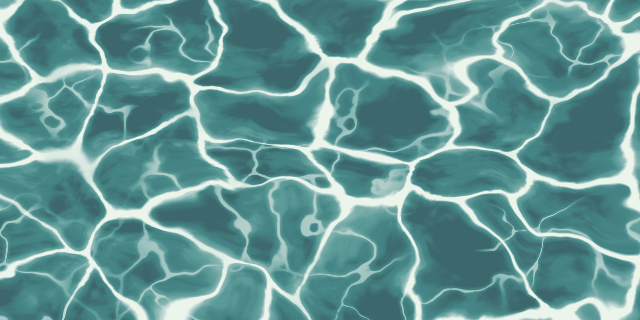
Reproduce this texture procedurally as a WebGL 1 fragment shader.

```glsl
precision highp float;
uniform vec2 u_resolution;

const vec3 DEEP = vec3(0.235, 0.405, 0.425);
const vec3 TEAL = vec3(0.27, 0.52, 0.52);
const vec3 AQUA = vec3(0.36, 0.61, 0.60);
const vec3 HAZE = vec3(0.55, 0.72, 0.71);
const vec3 MIST = vec3(0.73, 0.83, 0.81);
const vec3 GLINT = vec3(0.92, 0.96, 0.925);

vec2 hash2(vec2 p) {
  vec2 k = vec2(dot(p, vec2(127.1, 311.7)), dot(p, vec2(269.5, 183.3)));
  return fract(sin(k) * 43758.55);
}

// Two independent channels of smooth value noise
vec2 noise2(vec2 p) {
  vec2 i = floor(p), f = fract(p);
  f = f * f * f * (f * (f * 6.0 - 15.0) + 10.0);
  vec2 low = mix(hash2(i), hash2(i + vec2(1.0, 0.0)), f.x);
  vec2 high = mix(hash2(i + vec2(0.0, 1.0)), hash2(i + 1.0), f.x);
  return mix(low, high, f.y);
}

float fbm(vec2 p) {
  float sum = 0.0, amp = 0.5;
  for (int i = 0; i < 4; i++) {
    sum += amp * noise2(p).x;
    p = mat2(1.6, 1.2, -1.2, 1.6) * p + 7.3;
    amp *= 0.5;
  }
  return sum / 0.9375;
}

// Bends straight cell walls into flowing curves
vec2 ripple(vec2 p, float strength) {
  vec2 broad = noise2(p + 3.7) - 0.5;
  vec2 medium = noise2(p * 2.6 + 11.0) - 0.5;
  vec2 fine = noise2(p * 7.0 + 29.0) - 0.5;
  return p + strength * (0.75 * broad + 0.24 * medium + 0.055 * fine);
}

// Distance to the cell walls, rounded and thickened where they meet
float wallDistance(vec2 p) {
  vec2 cell = floor(p), f = fract(p);
  vec2 nearCell = vec2(0.0), nearPoint = vec2(0.0);
  float best = 9.0;
  for (int y = -1; y <= 1; y++) {
    for (int x = -1; x <= 1; x++) {
      vec2 g = vec2(float(x), float(y));
      vec2 r = g + 0.06 + 0.88 * hash2(cell + g) - f;
      float d = dot(r, r);
      if (d < best) {
        best = d;
        nearCell = g;
        nearPoint = r;
      }
    }
  }
  float sum = 0.0;
  for (int y = -2; y <= 2; y++) {
    for (int x = -2; x <= 2; x++) {
      vec2 g = nearCell + vec2(float(x), float(y));
      vec2 r = g + 0.06 + 0.88 * hash2(cell + g) - f;
      vec2 gap = r - nearPoint;
      if (dot(gap, gap) > 0.0001) {
        sum += exp(-28.0 * dot(0.5 * (nearPoint + r), normalize(gap)));
      }
    }
  }
  return -log(sum) / 28.0;
}

// Bright core with a soft shoulder: x is the core, y the shoulder
vec2 filament(float d, float width, float spread) {
  return vec2(1.0 - smoothstep(width * 0.35, width * 1.3 + 0.012, d),
              1.0 - smoothstep(width * 0.5, width + spread, d));
}

vec3 tone(float light) {
  vec3 c = mix(DEEP, TEAL, smoothstep(0.02, 0.28, light));
  c = mix(c, AQUA, smoothstep(0.28, 0.46, light));
  c = mix(c, HAZE, smoothstep(0.44, 0.64, light));
  c = mix(c, MIST, smoothstep(0.62, 0.80, light));
  return mix(c, GLINT, smoothstep(0.78, 0.97, light));
}

void main() {
  vec2 p = gl_FragCoord.xy / u_resolution.y;
  vec2 surface = vec2(p.x * 3.0, p.y * (3.2 + 0.8 * p.y));
  vec2 flow = ripple(surface, 1.0);

  // Mottled water with fine brushed grain
  float wisps = fbm(flow * vec2(2.2, 3.4) + 5.0);
  float grain = fbm(flow * vec2(9.0, 13.0) + 17.0);
  float frayed = (grain - 0.5) * 0.035;
  float light = 0.8 * (wisps - 0.34) + 0.22 * (grain - 0.5);

  // Main net of light, swelling into occasional patches
  vec2 swell = noise2(surface * 1.7 + 41.0);
  float d = wallDistance(flow) + frayed;
  float width = 0.012 + 0.03 * swell.x + 0.09 * smoothstep(0.66, 0.95, swell.y);
  vec2 net = filament(d, width, 0.05 + 0.12 * swell.y);
  light += 0.20 * exp(-max(d, 0.0) / 0.12);

  // Finer, fainter threads crossing the cells
  vec2 cross = noise2(surface * 1.2 + 63.0);
  float d2 = wallDistance(ripple(surface * 1.55 + 20.0, 1.5)) + frayed;
  vec2 thread = filament(d2, 0.01 + 0.035 * cross.y, 0.11);
  float shown = smoothstep(0.32, 0.72, cross.x);

  light = mix(light, 0.58, thread.y * shown * (0.2 + 0.6 * wisps));
  light = mix(light, 0.80, thread.x * shown * 0.85);
  light = mix(light, 0.64, net.y * (0.15 + 0.85 * wisps));
  light = mix(light, 1.0, net.x * (0.76 + 0.24 * smoothstep(0.1, 0.5, swell.x)));

  gl_FragColor = vec4(tone(light), 1.0);
}
```
